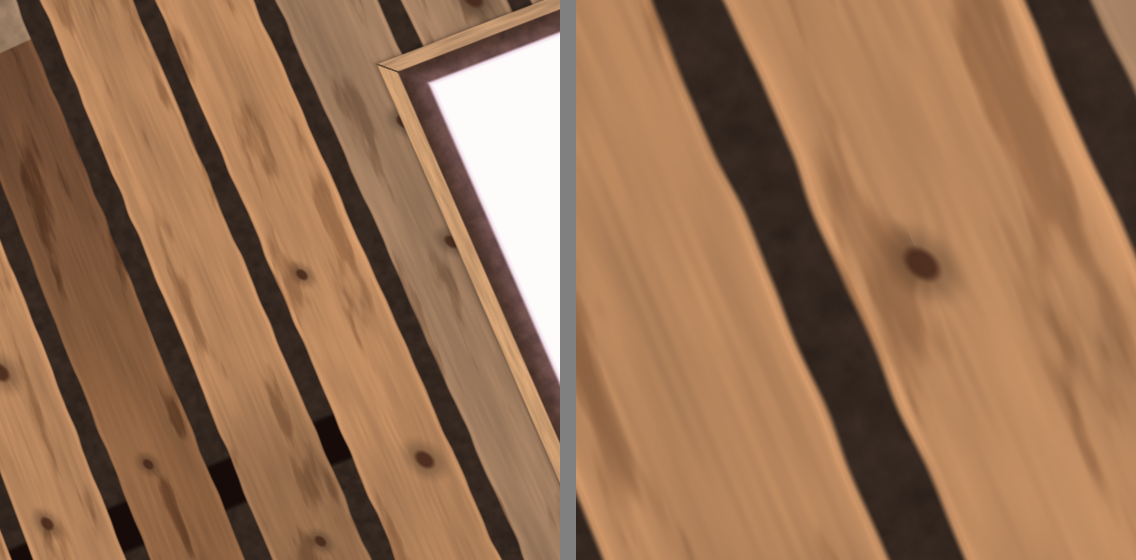
Left, the full canvas; right, a detail of the centre.
This texture is drawn by a Shadertoy shader. Its source:

```glsl
// Slanted timber boards with dark gaps, cut at the right by a framed bright opening.
// Gaps sit at integers of a fanned coordinate, found by inverting a quadratic;
// noise stretched along the boards gives grain, and hashed cells hold the knots.

float hash(vec2 p) {
    vec3 q = fract(p.xyx * vec3(0.1031, 0.1030, 0.0973));
    q += dot(q, q.yzx + 33.33);
    return fract((q.x + q.y) * q.z);
}

float noise(vec2 p) {
    vec2 i = floor(p), f = fract(p);
    f = f * f * (3.0 - 2.0 * f);
    return mix(mix(hash(i), hash(i + vec2(1, 0)), f.x),
               mix(hash(i + vec2(0, 1)), hash(i + vec2(1, 1)), f.x), f.y);
}

float fbm(vec2 p) {
    float sum = 0.0, amp = 0.53;
    for (int i = 0; i < 4; i++) {
        sum += amp * noise(p);
        p = p * 2.03 + 11.7;
        amp *= 0.5;
    }
    return sum;
}

// Board coordinate: gap i crosses at x = start + spacing * i + 0.004 * i * i
float boardCoord(vec2 p) {
    float start = mix(0.05, 0.462, p.y), spacing = mix(0.203, 0.219, p.y);
    return (sqrt(spacing * spacing + 0.016 * (p.x - start)) - spacing) / 0.008;
}

vec3 boardColor(float u, float t) {
    float id = floor(u);

    // One possible knot per cell along each board
    float along = t / 0.31 + 5.0 * hash(vec2(id, 3.0));
    vec2 cell = vec2(id, floor(along));
    vec2 center = 0.25 + 0.5 * vec2(hash(cell + 41.0), hash(cell + 73.0));
    vec2 toKnot = (vec2(u - id, fract(along)) - center) * vec2(0.19, 0.31);
    float radius = mix(0.009, 0.018, hash(cell + 19.0));
    float knotDist = length(toKnot * vec2(1.0, 0.85)) / radius;
    float present = step(0.4, hash(cell + 7.0));

    // Grain bends round the knot
    float g = u + present * 0.05 * sign(toKnot.x) * exp(-knotDist * knotDist * 0.3);
    vec2 shift = vec2(0.0, id * 17.3);
    float mottle = fbm(vec2(g * 4.0, t * 4.0) + shift);
    float streak = smoothstep(0.56, 0.76, fbm(vec2(g * 7.0 + t * 2.0, t * 7.0) + shift + 30.0));
    float fibre = noise(vec2(g * 42.0, t * 14.0) + shift);

    // Tan boards, one dark stained board, greyer ones to the right
    vec3 wood = vec3(0.70, 0.51, 0.355);
    if (id == -1.0) wood = mix(vec3(0.43, 0.29, 0.20), vec3(0.54, 0.375, 0.25), smoothstep(0.1, 0.75, t));
    if (id >= 2.0) wood = vec3(0.61, 0.475, 0.365);
    if (id == 0.0) wood *= 1.0 - 0.18 * smoothstep(0.62, 0.85, t);

    wood *= 0.84 + 0.26 * mottle + 0.09 * fibre;
    wood = mix(wood, wood * vec3(0.66, 0.60, 0.55), streak * (id == -1.0 ? 0.8 : 0.55));
    wood = mix(wood, wood * 0.78, present * smoothstep(2.6, 0.8, knotDist));
    return mix(wood, vec3(0.27, 0.15, 0.10), present * 0.85 * smoothstep(1.1, 0.55, knotDist));
}

void mainImage(out vec4 fragColor, in vec2 fragCoord) {
    vec2 p = fragCoord / iResolution.xy;
    p.y = 1.0 - p.y;                       // measured down from the top
    float soft = max(0.0025, 1.0 / iResolution.y);

    // Boards, with a pale end piece in the top left corner
    float u = boardCoord(p), gapId = floor(u + 0.5);
    vec3 color = boardColor(u, p.y);
    float endPiece = smoothstep(soft, -soft, p.y + 0.45 * p.x - 0.095) * step(u, 0.0);
    color = mix(color, vec3(0.60, 0.49, 0.39) * (0.8 + 0.3 * fbm(p * 40.0)), endPiece);

    // Gaps with ragged edges, a worn light rim and a darker crossing recess
    float halfWidth = 0.092 + 0.018 * exp(-gapId * gapId) + 0.018 * (noise(vec2(gapId * 9.0, p.y * 26.0)) - 0.5);
    float gapDist = (abs(u - gapId) - halfWidth) * 0.21;
    color *= 1.0 + 0.13 * exp(-abs(gapDist - 0.005) / 0.004);
    vec3 gapColor = vec3(0.205, 0.155, 0.125) * (0.78 + 0.42 * fbm(p * 70.0));
    float recess = abs(p.y + 0.42 * p.x - 1.035) - 0.046;
    gapColor = mix(gapColor, vec3(0.085, 0.045, 0.035), smoothstep(0.006, -0.006, recess) * step(p.x, 0.7));
    color = mix(color, gapColor, smoothstep(soft, -soft, gapDist));

    // Opening: depth inward from the left and top sides of its frame
    float left = p.x - 0.437 * p.y - 0.623;
    float top = (p.y + 0.385 * p.x - 0.374) * 1.13;
    float depth = min(left, top);
    bool onLeft = left < top;
    color *= 1.0 - 0.35 * exp(-abs(depth) / 0.004);

    // Light trim, its grain following each side, with a mitre seam
    vec2 grainPos = onLeft ? vec2(left * 130.0, p.y * 16.0) : vec2(p.x * 16.0, top * 130.0);
    vec3 trim = onLeft ? vec3(0.82, 0.63, 0.455) : vec3(0.76, 0.59, 0.44);
    trim *= 0.82 + 0.30 * fbm(grainPos);
    trim *= 1.0 - 0.5 * smoothstep(0.004, 0.001, abs(left - top));
    color = mix(color, trim, smoothstep(-soft, soft, depth));

    // Shaded jamb, then the glare with a faint violet fringe
    vec3 jamb = mix(vec3(0.29, 0.20, 0.165), vec3(0.43, 0.31, 0.30), smoothstep(0.031, 0.077, depth));
    jamb *= 0.8 + 0.4 * fbm(p * 60.0);
    color = mix(color, jamb, smoothstep(-soft, soft, depth - 0.031));
    vec3 glare = mix(vec3(0.93, 0.84, 0.90), vec3(0.995, 0.985, 0.985), smoothstep(0.077, 0.088, depth));
    color = mix(color, glare, smoothstep(-0.004, 0.004, depth - 0.077));

    fragColor = vec4(color, 1.0);
}
```
